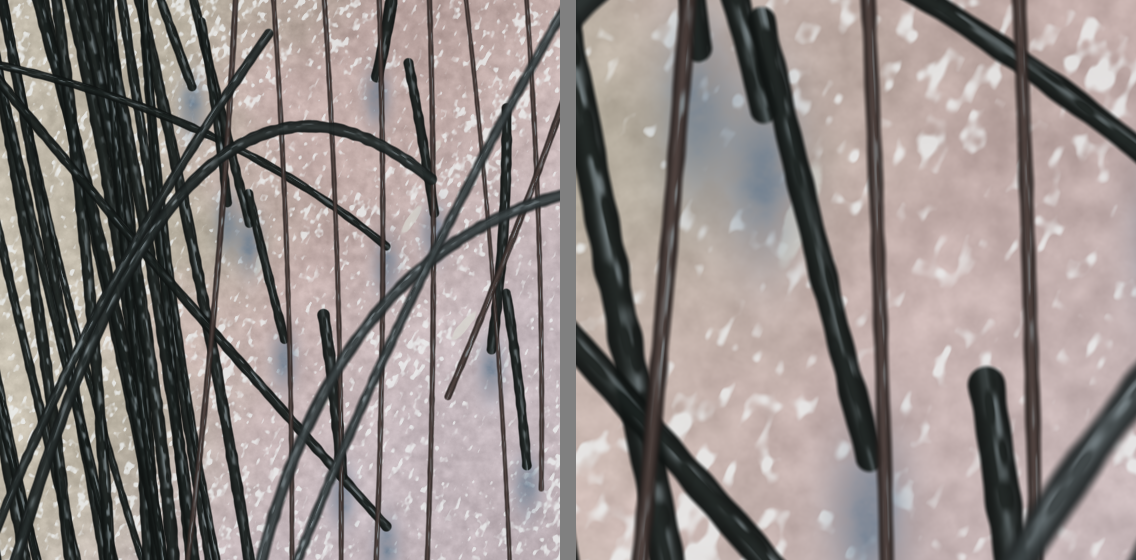
Left: the whole. Right: its middle third, enlarged.
A WebGL 2 fragment shader for this texture:

```glsl
#version 300 es
precision highp float;
// Glossy dark hairs crossing pale, glistening skin with bluish roots.
uniform vec2 u_resolution;
out vec4 fragColor;

const vec3 BLACK_HAIR = vec3(0.085, 0.105, 0.10);
const vec3 GREY_HAIR = vec3(0.19, 0.215, 0.22);
const vec3 BROWN_HAIR = vec3(0.23, 0.19, 0.18);
const vec3 GLINT = vec3(0.56, 0.61, 0.63);
const int ROOTED_COUNT = 11;

struct Curve { vec2 start, bend, end; };

float hash(vec2 p) {
    vec3 q = fract(p.xyx * 0.1031);
    q += dot(q, q.yzx + 33.33);
    return fract((q.x + q.y) * q.z);
}

float noise(vec2 p) {
    vec2 cell = floor(p), f = fract(p);
    f = f * f * (3.0 - 2.0 * f);
    float low = mix(hash(cell), hash(cell + vec2(1, 0)), f.x);
    float high = mix(hash(cell + vec2(0, 1)), hash(cell + vec2(1, 1)), f.x);
    return mix(low, high, f.y);
}

float fbm(vec2 p) {
    float sum = 0.0, amp = 0.5;
    for (int i = 0; i < 4; i++) {
        sum += amp * noise(p);
        p = mat2(1.6, 1.2, -1.2, 1.6) * p + 7.3;
        amp *= 0.5;
    }
    return sum;
}

vec2 rotate(vec2 p, float angle) {
    float c = cos(angle), s = sin(angle);
    return vec2(c * p.x + s * p.y, c * p.y - s * p.x);
}

// Nearest point on a quadratic curve: signed side, distance, parameter
vec3 nearest(vec2 p, Curve k) {
    vec2 chord = k.end - k.start, slope = k.bend - k.start;
    vec2 bow = k.start - 2.0 * k.bend + k.end, r, tangent;
    float t = clamp(dot(p - k.start, chord) / dot(chord, chord), 0.0, 1.0);
    for (int i = 0; i < 5; i++) {
        r = p - k.start - t * (2.0 * slope + t * bow);
        tangent = 2.0 * (slope + t * bow);
        t = clamp(t + dot(r, tangent) / dot(tangent, tangent), 0.0, 1.0);
    }
    r = p - k.start - t * (2.0 * slope + t * bow);
    tangent = normalize(slope + t * bow);
    return vec3(tangent.x * r.y - tangent.y * r.x, length(r), t);
}

// A rounded strand with broken highlights along its length
vec3 paintHair(vec3 under, vec2 p, Curve k, float radius, vec3 tint, float blur, float seed) {
    vec3 near = nearest(p, k);
    float soft = max(blur, 0.8 / u_resolution.y);
    if (near.y > radius * 1.2 + soft) return under;
    float along = near.z * distance(k.start, k.end), u = near.x / radius;
    float rough = radius * (0.9 + 0.2 * noise(vec2(along * 70.0, seed)));
    float cover = 1.0 - smoothstep(-soft, soft, near.y - rough);
    float streak = noise(vec2(along * 75.0, u * 2.5 + seed * 9.0));
    float sheen = 0.35 + 0.65 * noise(vec2(along * 9.0, seed * 5.0));
    float ridge = exp(-6.0 * (u - 0.2) * (u - 0.2));
    vec3 color = tint * (0.65 + 0.6 * exp(-2.5 * u * u));
    color = mix(color, GLINT, ridge * sheen * smoothstep(0.35, 0.95, streak) * 0.85);
    return mix(under, color, cover * 0.96);
}

// Two long strands come first, then shorter ones scattered over the skin
Curve rootedHair(int i) {
    float n = float(i), h = hash(vec2(n, 3.7));
    if (i < 2) return Curve(vec2(-0.03, 0.89), vec2(0.40 - 0.16 * n, 0.80 - 0.24 * n),
                            vec2(0.69, 0.56 - 0.50 * n));
    vec2 root = vec2(0.28 + 0.70 * fract(n * 0.618), 0.04 + 0.92 * fract(n * 0.755 + 0.1));
    vec2 reach = vec2(mix(-0.38, 0.16, h), 1.0) * mix(0.22, 0.65, hash(vec2(n, 8.1)));
    return Curve(root + reach, root + reach * 0.5 + vec2(0.03 * (h - 0.3), 0.0), root);
}

vec3 paintSkin(vec2 p) {
    float mottle = fbm(p * 5.0), grain = fbm(p * 65.0);
    vec3 color = mix(vec3(0.75, 0.72, 0.66), vec3(0.75, 0.665, 0.65),
                     smoothstep(0.15, 0.6, p.x + 0.5 * (mottle - 0.5)));
    color = mix(color, vec3(0.76, 0.71, 0.73), smoothstep(0.5, 1.2, p.x - p.y + 0.6));
    color += 0.16 * (mottle - 0.47) + 0.16 * (grain - 0.47);
    // Moist flecks, gathered in patches
    vec2 q = rotate(p, -0.45);
    float patches = fbm(p * 8.0 + 21.0);
    float flecks = noise(q * vec2(130.0, 75.0)) * 0.65 + noise(q * vec2(210.0, 150.0)) * 0.35;
    float wet = smoothstep(0.60, 0.86, flecks + 0.5 * (patches - 0.44));
    color = mix(color, vec3(0.93, 0.94, 0.94), wet * 0.8);
    // Loose pale flakes
    for (int i = 0; i < 5; i++) {
        float n = float(i), h = hash(vec2(n, 15.0));
        vec2 d = rotate(p - vec2(0.33 + 0.5 * h, 0.3 + 0.5 * fract(n * 0.618)), -0.2 - 0.5 * h);
        float edge = length(d / vec2(0.008, 0.035)) + 0.6 * (grain - 0.5);
        color = mix(color, vec3(0.86, 0.86, 0.83), 0.7 * (1.0 - smoothstep(0.7, 1.05, edge)));
    }
    // Blue shadows beneath the roots
    for (int i = 0; i < ROOTED_COUNT; i++) {
        vec2 d = (p - rootedHair(i).end + vec2(0.0, 0.035)) / vec2(0.022, 0.05);
        color = mix(color, vec3(0.38, 0.46, 0.54), 0.65 * exp(-dot(d, d)) * (0.5 + grain));
    }
    return color;
}

void main() {
    vec2 p = gl_FragCoord.xy / u_resolution.y;
    vec3 color = paintSkin(p);
    // Dense bundle on the left
    for (int i = 0; i < 25; i++) {
        float n = float(i), h = hash(vec2(n, 1.3)), g = hash(vec2(n, 6.9));
        vec2 top = vec2(mix(-0.24, 0.26, fract(n * 0.618 + 0.1 * h)), 1.04);
        vec2 foot = vec2(top.x + mix(0.08, 0.27, g), -0.04);
        Curve k = Curve(top, 0.5 * (top + foot) + vec2(0.09 * (h - 0.5), 0.0), foot);
        color = paintHair(color, p, k, mix(0.006, 0.0115, h), BLACK_HAIR, 0.0018, n);
    }
    // Strands ending in a root
    for (int i = 0; i < ROOTED_COUNT; i++) {
        float n = float(i);
        float radius = mix(0.007, 0.0105, hash(vec2(n, 4.4)));
        color = paintHair(color, p, rootedHair(i), radius, BLACK_HAIR, 0.0018, n + 40.0);
    }
    // Fine strands
    for (int i = 0; i < 8; i++) {
        float n = float(i), h = hash(vec2(n, 12.6));
        vec2 top = vec2(0.36 + 0.72 * (n + h) / 8.0, 1.03);
        vec2 foot = vec2(top.x + mix(0.10, -0.30, h * h), n < 6.0 ? -0.03 : 0.3 * h);
        Curve k = Curve(top, 0.5 * (top + foot) + vec2(0.02, 0.0), foot);
        color = paintHair(color, p, k, mix(0.003, 0.006, h), BROWN_HAIR, 0.002, n + 60.0);
    }
    // Sweeping arcs and straighter companions, softer toward the right
    for (int i = 0; i < 4; i++) {
        float side = float(i / 2), straight = float(i % 2);
        vec2 start = vec2(0.02 + 0.44 * side - 0.06 * straight * (1.0 - 2.0 * side), -0.03);
        vec2 arcBend = mix(vec2(0.30, 1.08), vec2(0.14, 0.60), side);
        vec2 arcEnd = mix(vec2(0.75, 0.71), vec2(0.58, 0.69), side);
        vec2 bend = mix(arcBend, vec2(0.20, 0.52), straight);
        vec2 end = mix(arcEnd, vec2(0.52, 0.97 + 0.1 * side), straight);
        Curve k = Curve(start, start + bend, start + end);
        vec3 tint = mix(BLACK_HAIR, GREY_HAIR, 0.35 + 0.65 * side);
        color = paintHair(color, p, k, 0.0105 - 0.002 * straight, tint, 0.002 + 0.002 * side, float(i) + 80.0);
    }
    fragColor = vec4(clamp(color, 0.0, 1.0), 1.0);
}
```
